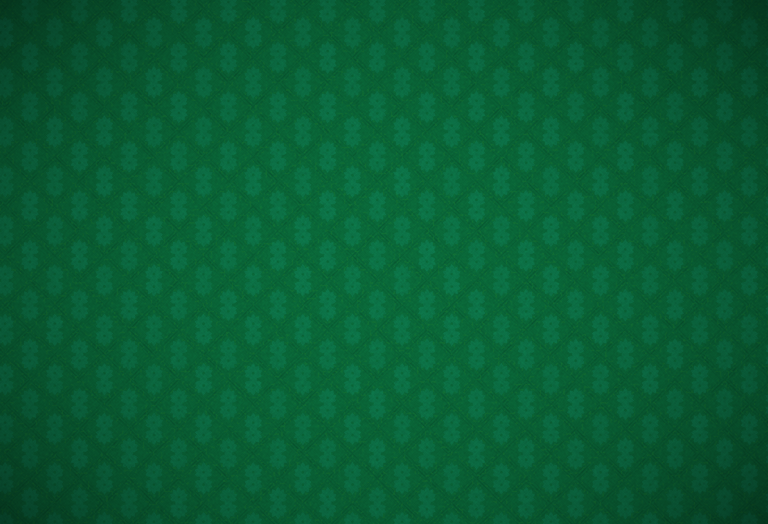
Write a WebGL 2 fragment shader that draws this pattern.

```glsl
#version 300 es
precision highp float;
// Green damask cloth: pale two-lobed petal motifs on a staggered grid, parted
// by a faint worn diamond lattice. Motifs are fans of petals mirrored in both
// axes; gradient noise adds grain and wear, and a vignette darkens the rim.

uniform vec2 u_resolution;
out vec4 outColor;

const vec2  PERIOD       = vec2(0.0947, 0.0945); // repeat, in canvas heights
const vec2  ORIGIN       = vec2(0.0571, 0.9848); // centre of one motif
const vec3  GROUND       = vec3(0.038, 0.412, 0.226);
const vec3  MOTIF        = vec3(0.050, 0.462, 0.290);
const vec3  LATTICE      = vec3(0.030, 0.355, 0.195);
const vec3  FLECK        = vec3(0.075, 0.440, 0.195);
const int   PETALS       = 4;      // petals per quarter of a motif
const float PETAL_STEP   = 0.58;   // angle between petals
const float PETAL_WIDTH  = 0.055;
const float LOBE_HEIGHT  = 0.125;
const float LOBE_RADIUS  = 0.125;
const float EYE_RADIUS   = 0.026;
const float LINE_WIDTH   = 0.012;
const float LINE_GAP     = 0.055;  // from the cell edge to the inner line
const float GRAIN        = 0.09;
const vec3  VIGNETTE     = vec3(0.22, 0.14, 0.13); // sides, top, corners

float hash(vec2 p) {
  vec3 q = fract(vec3(p.xyx) * 0.1031);
  q += dot(q, q.yzx + 33.33);
  return fract((q.x + q.y) * q.z);
}

vec2 gradient(vec2 cell) {
  float angle = 6.28318 * hash(cell + 200.0);
  return vec2(cos(angle), sin(angle));
}

float gradientNoise(vec2 p) {
  vec2 i = floor(p), f = fract(p);
  vec2 u = f * f * f * (f * (f * 6.0 - 15.0) + 10.0);
  vec2 e = vec2(1.0, 0.0);
  float low  = mix(dot(gradient(i), f), dot(gradient(i + e), f - e), u.x);
  float high = mix(dot(gradient(i + e.yx), f - e.yx),
                   dot(gradient(i + 1.0), f - 1.0), u.x);
  return mix(low, high, u.y);
}

// Pointed petal growing from the origin at an angle from vertical
float petal(vec2 p, float angle, float len) {
  float c = cos(angle), s = sin(angle);
  p = vec2(c * p.x - s * p.y, s * p.x + c * p.y);
  float t = p.y / len;
  return abs(p.x) - PETAL_WIDTH * 4.0 * t * (1.0 - t);
}

// Two mirrored lobes with petal fans, a narrow waist and pierced eyes
float motif(vec2 p) {
  p = abs(p);
  vec2 lobe = p - vec2(0.0, LOBE_HEIGHT);
  float d = min(length(lobe) - LOBE_RADIUS, length(p) - 0.075);
  for (int i = 0; i < PETALS; i++) {
    float k = float(i);
    d = min(d, petal(p - vec2(0.0, 0.1), PETAL_STEP * k, 0.225 - 0.017 * k));
  }
  return max(d, EYE_RADIUS - length(lobe));
}

float stroke(float d, float width, float blur) {
  return 1.0 - smoothstep(width - blur, width + blur, abs(d));
}

void main() {
  vec2 uv = gl_FragCoord.xy / u_resolution;
  vec2 p = (gl_FragCoord.xy / u_resolution.y - ORIGIN) / PERIOD;
  float blur = 0.8 / (u_resolution.y * PERIOD.y);

  // Nearest centre of the staggered grid
  vec2 even = fract(p + 0.5) - 0.5;
  vec2 odd = fract(p) - 0.5;
  bool useEven = dot(abs(even), vec2(1.0)) < dot(abs(odd), vec2(1.0));
  vec2 local = useEven ? even : odd;
  float variation = hash(floor((p - local) * 2.0 + 0.5) + 80.0);

  // Wear and woven grain
  float wear = gradientNoise(p * 4.0);
  float fine = gradientNoise(p * 19.0);
  vec2 diagonal = vec2(p.x + p.y, p.x - p.y);
  float weave = gradientNoise(diagonal * vec2(7.0, 24.0))
              + gradientNoise(diagonal.yx * vec2(7.0, 24.0) + 57.0);

  // Double lattice lines along the diamond cell edges
  float edge = (0.5 - abs(local.x) - abs(local.y)) * 0.7071;
  float lines = max(stroke(edge, LINE_WIDTH, blur),
                    0.6 * stroke(edge - LINE_GAP, LINE_WIDTH, blur));
  vec3 color = mix(GROUND, LATTICE, lines * clamp(0.6 + wear, 0.2, 1.0));
  float nearEdge = 1.0 - smoothstep(0.06, 0.16, edge);
  color = mix(color, FLECK, 0.6 * nearEdge * smoothstep(0.12, 0.4, fine));

  // Pale motif with slightly ragged edges
  float d = motif(local) + 0.014 * fine;
  float cover = 1.0 - smoothstep(-blur, blur, d);
  color = mix(color, MOTIF, cover * (0.78 + 0.2 * variation + 0.2 * wear));

  // Grain and vignette
  color *= 1.0 + GRAIN * (0.6 * weave + 0.6 * fine);
  vec2 q = 2.0 * uv - 1.0;
  q *= q;
  color *= 1.0 - dot(VIGNETTE, vec3(q, q.x * q.y));
  outColor = vec4(color, 1.0);
}
```
